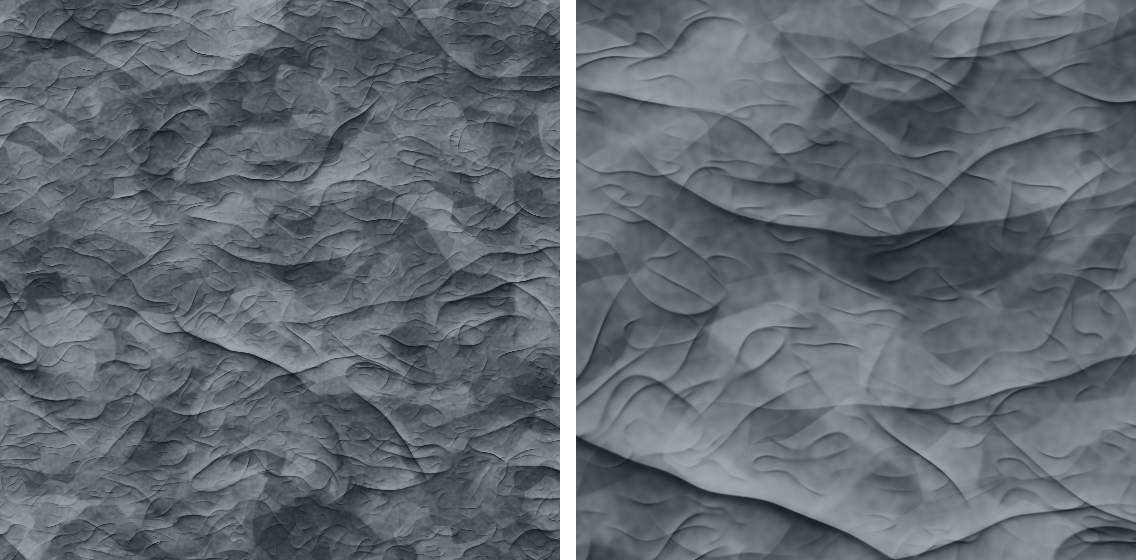
Left: the whole. Right: its middle third, enlarged.
Give the GLSL for this texture, as a WebGL 2 fragment shader.

```glsl
#version 300 es
precision highp float;

uniform vec2 u_resolution;
out vec4 outColor;

#define MID_COLOR vec3(0.355, 0.396, 0.433)
#define CONTRAST 0.094
#define LIGHT_DIR vec2(-0.34, 0.94)
#define STRETCH 1.75
#define TILT 0.42
#define FACET_SCALE 4.6
#define FACET_GAIN 0.85
#define FOLD_SCALE 3.4
#define FOLD_GAIN 2.3
#define FOLD_WIDTH 0.12
#define SHADOW_GAIN 1.5
#define GRAIN_GAIN 0.9

vec2 hash2(vec2 p) {
    vec3 q = fract(p.xyx * vec3(0.1031, 0.1030, 0.0973));
    q += dot(q, q.yzx + 33.33);
    return fract((q.xx + q.yz) * q.zy);
}

vec2 randomDir(vec2 cell) {
    float angle = 6.28319 * hash2(cell).x;
    return vec2(cos(angle), sin(angle));
}

// Gradient noise: value in x, derivatives in yz
vec3 noiseGrad(vec2 p) {
    vec2 i = floor(p), f = p - i;
    vec2 u = f * f * f * (f * (f * 6.0 - 15.0) + 10.0);
    vec2 du = 30.0 * f * f * (f * (f - 2.0) + 1.0);
    vec2 ga = randomDir(i), gb = randomDir(i + vec2(1, 0));
    vec2 gc = randomDir(i + vec2(0, 1)), gd = randomDir(i + vec2(1, 1));
    float a = dot(ga, f), b = dot(gb, f - vec2(1, 0));
    float c = dot(gc, f - vec2(0, 1)), d = dot(gd, f - vec2(1, 1));
    float twist = a - b - c + d;
    float value = a + u.x * (b - a) + u.y * (c - a) + u.x * u.y * twist;
    vec2 slope = ga + u.x * (gb - ga) + u.y * (gc - ga) + u.x * u.y * (ga - gb - gc + gd);
    return vec3(value, slope + du * (u.yx * twist + vec2(b, c) - a));
}

float noise(vec2 p) {
    return noiseGrad(p).x;
}

// Rotates, then flattens features along the turned x axis
mat2 foldFrame(float angle) {
    float c = cos(angle), s = sin(angle);
    return mat2(c, -s * STRETCH, s, c * STRETCH);
}

// Tone of tilted, slightly curved cells with narrow blended borders
float facets(vec2 p) {
    vec2 cell = floor(p);
    float total = 0.0, weightSum = 0.0;
    for (int y = -1; y <= 1; y++) {
        for (int x = -1; x <= 1; x++) {
            vec2 id = cell + vec2(x, y);
            vec2 d = p - id - hash2(id);
            vec2 bend = randomDir(id + 41.0);
            float tone = 2.0 * hash2(id + 17.0).y - 1.0;
            float weight = exp(-55.0 * dot(d, d));
            total += weight * (tone + 0.9 * dot(bend, d));
            weightSum += weight;
        }
    }
    return total / max(weightSum, 1e-30);
}

// Lit and shaded sides of a ridge along the zero line of noise
float fold(vec2 p, mat2 frame, float scale) {
    vec2 q = frame * p * scale + scale * 7.3;
    vec3 n = noiseGrad(q);
    float soft = scale * max(0.0013, 0.8 / u_resolution.y);
    float side = 2.0 * smoothstep(-soft, soft, n.x) - 1.0;
    float facing = dot(n.yz, normalize(frame * LIGHT_DIR));
    float strength = smoothstep(-0.3, 0.4, noise(q * 0.7 + 31.7));
    float slope = side * facing * exp(-abs(n.x) / FOLD_WIDTH);
    float core = (n.x + 0.6 * soft * sign(facing)) / (0.016 + soft);
    float shadow = exp(-core * core) * smoothstep(0.35, 0.9, strength);
    return FOLD_GAIN * strength * slope - SHADOW_GAIN * shadow * abs(facing);
}

void main() {
    vec2 uv = gl_FragCoord.xy / u_resolution.y;

    // Uneven bends for the fold lines
    vec2 p = uv + 0.035 * vec2(noise(uv * 4.0), noise(uv * 4.0 + 19.5));
    p += 0.007 * vec2(noise(uv * 21.0 + 5.2), noise(uv * 21.0 + 47.1));

    // Flat faces from large to small
    float tone = 0.2;
    float scale = FACET_SCALE, gain = FACET_GAIN;
    for (int i = 0; i < 3; i++) {
        float turn = i % 2 == 0 ? TILT : -TILT;
        tone += gain * facets(foldFrame(turn) * p * scale + float(i) * 13.7);
        scale *= 2.0;
        gain *= 0.8;
    }

    // Creases, leaning alternately to either side
    scale = FOLD_SCALE;
    gain = 1.0;
    for (int i = 0; i < 5; i++) {
        float turn = (i % 2 == 0 ? -TILT : TILT) + 0.12 * float(i - 2);
        tone += gain * fold(p, foldFrame(turn), scale);
        scale *= 1.75;
        gain *= 0.86;
    }

    // Paper fibre
    tone += GRAIN_GAIN * (0.6 * noise(uv * 150.0) + 0.5 * noise(uv * vec2(60.0, 85.0) + 9.0));

    // Gentle limit on the deepest and brightest tones
    tone = 3.2 * tanh(tone / 3.0);
    outColor = vec4(clamp(MID_COLOR + CONTRAST * tone, 0.0, 1.0), 1.0);
}
```
